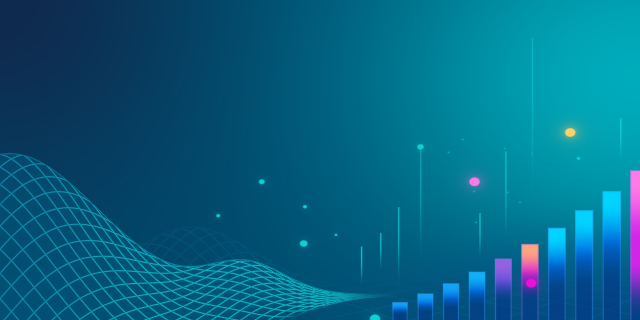
Give the GLSL for this background, as a Shadertoy shader.

```glsl
const vec3 CYAN = vec3(0.05, 0.86, 0.88);
const vec3 PINK = vec3(1.0, 0.48, 0.9);
const vec3 GOLD = vec3(1.0, 0.82, 0.4);

float hash(float n) { return fract(sin(n * 127.1) * 43758.5453); }

float bell(float x, float center, float width) {
    float d = (x - center) / width;
    return exp(-d * d);
}

// Coverage of a shape from its signed distance
float cover(float d, float aa) { return 1.0 - smoothstep(-aa, aa, d); }

float boxDistance(vec2 p, vec2 lo, vec2 hi) {
    vec2 d = max(lo - p, p - hi);
    return max(d.x, d.y);
}

// Thin lines wherever the coordinate c is a whole number
float gridLine(float c, float halfWidth, float aa) {
    float slope = max(length(vec2(dFdx(c), dFdy(c))) / aa, 1e-3);
    return cover((0.5 - abs(fract(c) - 0.5)) / slope - halfWidth, aa);
}

// Diamond net hanging between an upper and a lower contour
float net(vec2 p, float top, float low, vec2 freq, float halfWidth, float aa) {
    float t = (top - p.y) / max(top - low, 0.01);
    float depth = pow(max(t, 0.0005), 0.8) * freq.y;
    float across = p.x * freq.x;
    float lines = max(gridLine(across + depth, halfWidth, aa),
                      gridLine(across - depth, halfWidth, aa));
    float rim = 0.6 * cover(abs(top - p.y) - halfWidth, aa);
    return max(lines * cover(p.y - top, aa), rim) * smoothstep(1.05, 0.85, t);
}

vec3 background(vec2 p) {
    vec2 toLight = (p - vec2(2.0, 0.76)) * vec2(1.0, 1.3);
    vec3 col = mix(vec3(0.0, 0.27, 0.41), vec3(0.0, 0.67, 0.73), exp(-1.25 * dot(toLight, toLight)));
    vec2 toCorner = p - vec2(0.0, 1.0);
    col = mix(col, vec3(0.06, 0.16, 0.3), 0.95 * exp(-3.0 * dot(toCorner, toCorner)));
    float floorBlue = smoothstep(0.9, 1.8, p.x) * smoothstep(0.4, 0.0, p.y);
    return mix(col, vec3(0.02, 0.24, 0.5), 0.6 * floorBlue);
}

vec3 addDot(vec3 col, vec2 p, vec2 center, float radius, vec3 tint, float glow, float aa) {
    float d = length((p - center) * vec2(1.0, 1.2));
    col = mix(col, tint, glow * exp(-d / (radius * 1.1)));
    return mix(col, tint, cover(d - radius, aa));
}

vec3 addBar(vec3 col, vec2 p, float i, float aa) {
    float left = 1.2266 + 0.0781 * i + 0.0005 * i * i;
    float height = 0.055 + 0.0247 * i + 0.00234 * i * i;
    float d = boxDistance(p, vec2(left, -0.1), vec2(left + 0.047 + 0.0012 * i, height));
    float t = clamp((height - p.y) / height, 0.0, 1.0);

    vec3 top = mix(vec3(0.08, 0.62, 0.95), vec3(0.0, 0.83, 1.0), smoothstep(1.0, 6.0, i));
    vec3 middle = vec3(0.0, 0.42, 0.88);
    float fade = 1.0 - smoothstep(0.3, 0.72, t);
    if (i == 4.0) { top = vec3(0.58, 0.38, 0.88); middle = vec3(0.38, 0.3, 0.85); }
    if (i == 5.0) { top = vec3(1.0, 0.64, 0.5); middle = vec3(0.85, 0.1, 0.85); }
    if (i == 9.0) { top = PINK; middle = vec3(0.82, 0.15, 0.9); fade = 1.0 - smoothstep(0.6, 1.0, t); }

    vec3 fill = mix(top, middle, smoothstep(0.08, 0.48, t));
    fill = mix(vec3(0.01, 0.22, 0.53), fill, fade);
    float inside = cover(d, aa);
    col = mix(col, fill, inside * mix(0.6, 1.0, fade));
    float edge = cover(abs(d + 0.0015) - 0.0012, aa);
    return mix(col, mix(middle, vec3(0.35, 0.75, 1.0), 0.6), 0.55 * edge);
}

void mainImage(out vec4 fragColor, in vec2 fragCoord) {
    float aa = 1.0 / iResolution.y;
    vec2 p = fragCoord * aa;
    vec3 col = background(p);

    // Faint floor in perspective
    float depth = 1.0 / max(0.28 - p.y, 0.02);
    float lane = (p.x - 1.4) * depth;
    float tiles = max(gridLine(lane + depth, 0.001, aa), gridLine(lane - depth, 0.001, aa));
    col = mix(col, vec3(0.05, 0.45, 0.75), 0.3 * tiles * smoothstep(0.17, 0.03, p.y) * smoothstep(0.9, 1.2, p.x));

    // Distant and near waves
    float farTop = 0.1 + 0.19 * bell(p.x, 0.6, 0.27);
    float farNet = net(p, farTop, 0.02, vec2(16.0, 5.0), 0.0008, aa);
    col = mix(col, vec3(0.02, 0.5, 0.68), 0.32 * farNet * smoothstep(0.3, 0.5, p.x) * smoothstep(1.2, 0.8, p.x));

    float top = 0.08 + 0.44 * bell(p.x, 0.03, 0.39) + 0.095 * bell(p.x, 0.77, 0.17);
    float low = mix(-0.1, 0.07, smoothstep(0.5, 1.2, p.x));
    float reach = smoothstep(1.25, 1.0, p.x);
    col = mix(col, vec3(0.0, 0.42, 0.56), 0.3 * reach * cover(p.y - top, aa) * smoothstep(low, low + 0.1, p.y));
    float nearNet = net(p, top, low, vec2(14.0, 9.0), 0.0013, aa);
    vec3 netTint = mix(vec3(0.08, 0.66, 0.78), vec3(0.08, 0.88, 0.9), smoothstep(0.0, 0.5, p.x));
    col = mix(col, netTint, 0.85 * nearNet * reach);

    // Light stems: x, lower end, upper end
    const vec3 stems[8] = vec3[8](
        vec3(1.130, 0.10, 0.229), vec3(1.190, 0.15, 0.271), vec3(1.246, 0.10, 0.352), vec3(1.315, 0.16, 0.536),
        vec3(1.500, 0.18, 0.333), vec3(1.581, 0.23, 0.526), vec3(1.664, 0.35, 0.880), vec3(1.940, 0.48, 0.630));
    for (int i = 0; i < 8; i++) {
        vec3 s = stems[i];
        float d = boxDistance(p, vec2(s.x - 0.0017, s.y), vec2(s.x + 0.0017, s.z));
        float strength = mix(0.95, 0.45, smoothstep(0.15, 0.5, s.z - s.y));
        col = mix(col, CYAN, strength * cover(d, aa) * smoothstep(s.y, mix(s.y, s.z, 0.75), p.y));
    }

    for (int i = 0; i < 10; i++) col = addBar(col, p, float(i), aa);
    col = addDot(col, p, vec2(1.66, 0.115), 0.016, vec3(0.95, 0.05, 0.85), 0.5, aa);

    // Floating sparks: x, y, radius
    const vec3 sparks[8] = vec3[8](
        vec3(1.314, 0.541, 0.010), vec3(0.818, 0.432, 0.009), vec3(0.949, 0.239, 0.012), vec3(0.953, 0.354, 0.006),
        vec3(0.682, 0.326, 0.006), vec3(1.050, 0.266, 0.004), vec3(1.808, 0.505, 0.005), vec3(1.172, 0.004, 0.016));
    for (int i = 0; i < 8; i++) col = addDot(col, p, sparks[i].xy, sparks[i].z, CYAN * 0.95, 0.25, aa);
    for (int i = 0; i < 8; i++) {
        float n = float(i) + 1.0;
        vec2 center = vec2(1.35 + 0.55 * hash(n), 0.25 + 0.4 * hash(n + 20.0));
        col = addDot(col, p, center, 0.0025, vec3(0.0, 0.72, 0.76), 0.2, aa);
    }
    col = addDot(col, p, vec2(1.483, 0.432), 0.016, PINK, 0.6, aa);
    col = addDot(col, p, vec2(1.782, 0.586), 0.016, GOLD, 0.8, aa);

    fragColor = vec4(col, 1.0);
}
```
